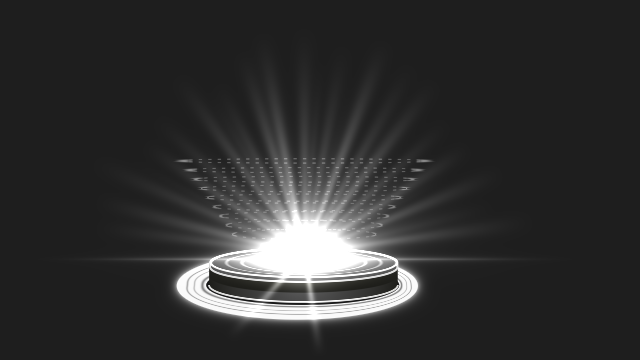
Write a WebGL 1 fragment shader that draws this background.

```glsl
precision highp float;
// A round stage in a dark room: a fan of light rays and a white core over
// a dark drum, a grooved glowing floor ring and floating dashed hoops.
// Everything is built from ellipse distances and tapered gaussian beams.

uniform vec2 u_resolution;

float hash(float n) {
  n = fract(n * 0.1031 + 0.37);
  n *= n + 33.33;
  return fract(n * (n + n));
}

// Approximate signed distance to an ellipse with radii r.
float ellipse(vec2 p, vec2 r) {
  float k = length(p / r) + 1e-5;
  return (k - 1.0) * k / (length(p / (r * r)) + 1e-5);
}

// Ellipse swept upward by h: the outline of a drum seen from above.
float drum(vec2 p, vec2 r, float h) {
  p.y -= clamp(p.y, 0.0, h);
  return ellipse(p, r);
}

float fill(float d) {
  return clamp(0.5 - d * u_resolution.y, 0.0, 1.0);
}

float stroke(float d, float halfWidth) {
  float px = 1.0 / u_resolution.y;
  return 1.0 - smoothstep(halfWidth, halfWidth + px, abs(d));
}

// Beam leaving the origin at an angle measured from straight up.
float beam(vec2 p, float angle, float reach, float spread) {
  vec2 dir = vec2(sin(angle), cos(angle));
  float along = dot(p, dir);
  float across = dot(p, vec2(dir.y, -dir.x)) / (0.005 + spread * max(along, 0.0));
  float fade = clamp(1.0 - along / reach, 0.0, 1.0);
  return exp(-across * across) * pow(fade, 1.4) * smoothstep(0.0, 0.03, along);
}

float rayFan(vec2 p) {
  float light = 0.0;
  for (int i = -9; i <= 9; i++) {
    float n = float(i);
    float angle = n * 0.163 + 0.08 * (hash(n + 20.0) - 0.5);
    float reach = 0.52 + 0.14 * hash(n + 51.0);
    light += (0.25 + 0.22 * hash(n + 83.0)) * beam(p, angle, reach, 0.035);
    // Thin companion between the main rays
    light += 0.2 * hash(n + 117.0) * beam(p, angle + 0.085, reach * 0.85, 0.018);
  }
  return light;
}

float hoops(vec2 p) {
  float light = 0.0;
  for (int i = 0; i < 9; i++) {
    float n = float(i);
    vec2 r = vec2(0.336 - 0.0172 * n, 0.006 + 0.001 * n);
    vec2 q = p - vec2(-0.002, 0.259 - 0.0255 * n);
    float dash = smoothstep(0.35, 0.5, abs(fract(q.x * 38.0 + hash(n)) - 0.5) + 0.1);
    float tip = smoothstep(0.91, 0.99, abs(q.x) / r.x);
    light += stroke(ellipse(q, r), 0.0004) * mix(0.22 * dash, 0.4, tip) * (1.0 - 0.06 * n);
  }
  return light;
}

void main() {
  vec2 p = (gl_FragCoord.xy - 0.5 * u_resolution) / u_resolution.y - vec2(-0.042, -0.206);
  vec3 color = vec3(0.118);

  // Rays and haze above the stage
  float above = smoothstep(-0.04, 0.04, p.y);
  float haze = 0.3 * exp(-dot(p, p) / 0.035);
  color += above * (rayFan(p) + haze);
  color += hoops(p);

  // Floor ring with grooves
  float outer = ellipse(p - vec2(-0.021, -0.088), vec2(0.335, 0.094));
  float inner = ellipse(p - vec2(-0.006, -0.086), vec2(0.268, 0.055));
  float t = -outer / max(inner - outer, 0.001);
  float grooves = 0.3 * exp(-pow((t - 0.36) / 0.035, 2.0))
                + 0.22 * exp(-pow((t - 0.6) / 0.03, 2.0))
                + 0.45 * exp(-pow((t - 0.87) / 0.05, 2.0));
  color += 0.5 * exp(-max(outer, 0.0) * 110.0);
  color = mix(color, vec3(0.98 - grooves), fill(outer) * fill(-inner));
  color = mix(color, vec3(0.09), fill(inner));

  // Drum wall: lit strip low down, dark band above
  vec2 q = p - vec2(-0.004, -0.086);
  float wall = drum(q, vec2(0.262, 0.047), 0.055);
  float side = clamp(abs(q.x) / 0.262, 0.0, 1.0);
  float rise = q.y + 0.047 * sqrt(1.0 - side * side);
  float strip = 1.0 - smoothstep(0.024, 0.028, rise);
  vec3 wallColor = mix(vec3(0.11, 0.11, 0.095), vec3(0.27), strip * (1.0 - side * side));
  wallColor += vec3(0.1, 0.1, 0.085) * smoothstep(0.025, 0.06, rise) * (1.0 - side);
  color = mix(color, wallColor, fill(wall));
  color += 0.75 * stroke(ellipse(q, vec2(0.262, 0.047)), 0.0012) * step(q.y, 0.0);

  // Slab and its concentric top face
  vec2 s = p - vec2(-0.003, -0.036);
  float slab = drum(s, vec2(0.26, 0.041), 0.012);
  color = mix(color, vec3(0.3), fill(slab));
  color = mix(color, vec3(0.85), stroke(slab, 0.0014));
  vec2 topPoint = s - vec2(0.0, 0.012);
  float face = ellipse(topPoint, vec2(0.258, 0.04));
  float radius = length(topPoint / vec2(0.258, 0.04));
  float ripples = smoothstep(0.6, 1.0, abs(fract(radius * 6.0) - 0.5) * 2.0);
  float faceLight = 0.3 + 0.3 * ripples + 0.6 * exp(-radius * radius * 2.5);
  color = mix(color, vec3(faceLight), fill(face));
  color += 0.6 * stroke(face, 0.0012);

  // Two beams spilling over the front
  color += 0.65 * beam(p, -2.405, 0.32, 0.035);
  color += 0.75 * beam(p, 2.995, 0.29, 0.035);

  // Horizontal flare and white core
  float level = abs(p.y + 0.014);
  float span = clamp(1.0 - abs(p.x) / 0.78, 0.0, 1.0);
  color += span * span * (0.75 * exp(-level / 0.0045) + 0.25 * span * exp(-level / 0.025));
  vec2 core = (p - vec2(0.0, -0.004)) / vec2(0.135, 0.04);
  vec2 plume = (p - vec2(0.0, 0.02)) / vec2(0.085, 0.085);
  color += 1.1 * exp(-dot(core, core)) + 0.6 * exp(-dot(plume, plume));

  gl_FragColor = vec4(min(color, vec3(1.0)), 1.0);
}
```
